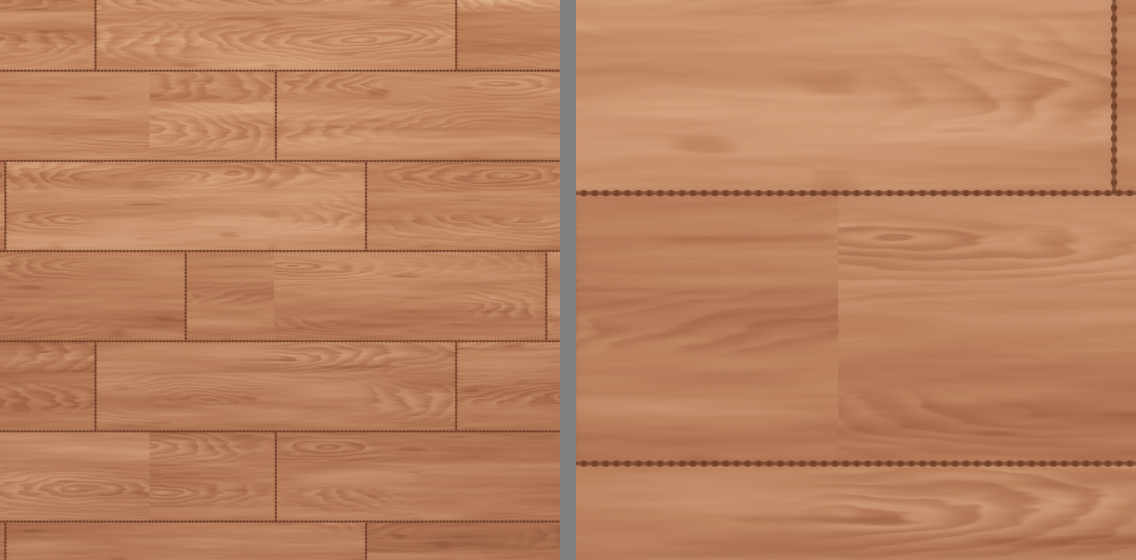
Left, the full canvas; right, a detail of the centre.
A WebGL 2 fragment shader for this texture:

```glsl
#version 300 es
precision highp float;
// Wooden plank floor: long boards in staggered rows, each made of two strips.
// Grain is stretched noise plus rings of a tilted trunk, which form arches;
// thin stitched seams and a soft fall of light finish the surface.

uniform vec2 u_resolution;
out vec4 outColor;

const vec2 PLANK = vec2(0.644, 0.161);       // board length and height
const vec2 ORIGIN = vec2(0.1706, -0.0347);   // corner of a board, from top left
const vec4 STAGGER = vec4(0.0, 0.5, 0.75, 0.25);
const vec3 DARK_WOOD = vec3(0.60, 0.36, 0.235);
const vec3 MID_WOOD = vec3(0.735, 0.50, 0.352);
const vec3 LIGHT_WOOD = vec3(0.85, 0.66, 0.505);
const vec3 SEAM_COLOR = vec3(0.40, 0.21, 0.13);

float hash(vec2 p) {
    return fract(sin(dot(p, vec2(127.1, 311.7))) * 43758.545);
}

float noise(vec2 p) {
    vec2 i = floor(p);
    vec2 f = fract(p);
    f = f * f * (3.0 - 2.0 * f);
    return mix(mix(hash(i), hash(i + vec2(1, 0)), f.x),
               mix(hash(i + vec2(0, 1)), hash(i + vec2(1, 1)), f.x), f.y);
}

float fbm(vec2 p) {
    float sum = 0.0;
    float weight = 0.5;
    for (int i = 0; i < 4; i++) {
        sum += weight * noise(p);
        p = p * 2.03 + 17.3;
        weight *= 0.5;
    }
    return sum / 0.9375;
}

// Nested arches: a cut through the rings of a trunk that leans along x.
float archGrain(vec2 p, float centerY, float seed) {
    float start = mix(0.1, 0.5, hash(vec2(seed, 4.0)));
    float depth = 0.16 * (p.x - start) + 0.016 * (fbm(p * vec2(9, 25) + seed) - 0.5);
    float across = p.y - centerY + 0.012 * (noise(p * vec2(7, 12) + seed) - 0.5);
    float radius = length(vec2(across, depth));
    float ring = fract(radius * 150.0 + 1.6 * fbm(p * vec2(14, 70) + seed));
    float line = smoothstep(0.0, 0.75, ring) * (1.0 - smoothstep(0.75, 1.0, ring));
    float patches = smoothstep(0.35, 0.7, noise(p * vec2(5, 20) + seed * 1.7));
    return (line - 0.4) * patches * exp(-abs(across) * 28.0);
}

// Lightness of one strip, around zero.
float stripTone(vec2 p, float centerY, float seed) {
    vec2 q = p + vec2(seed * 3.7, seed * 1.3);
    q.y += 0.006 * (noise(q * vec2(9, 5)) - 0.5);
    float tone = 0.30 * (hash(vec2(seed, 1.0)) - 0.5);
    tone += 0.60 * (fbm(q * vec2(3.0, 34.0)) - 0.5);
    tone += 0.28 * (fbm(q * vec2(11.0, 150.0)) - 0.5);
    tone -= 0.34 * archGrain(p, centerY, seed);
    float fleck = smoothstep(0.80, 0.98, noise(q * vec2(13.0, 85.0)));
    return tone - 0.24 * fleck;
}

// A narrow upper strip above a wide lower one.
float boardTone(vec2 p, float seed) {
    float upper = stripTone(p, 0.17 * PLANK.y, seed);
    float lower = stripTone(p, 0.66 * PLANK.y, seed + 5.3);
    return mix(upper, lower, smoothstep(0.32, 0.37, p.y / PLANK.y));
}

// Dark line whose strength beats along its length like small stitches.
float seam(float dist, float along, float pixel) {
    float stitch = 0.5 + 0.5 * cos(6.28318 * along / 0.0065);
    float halfWidth = 0.0009 + 0.0008 * stitch;
    float core = 1.0 - smoothstep(halfWidth - 0.5 * pixel, halfWidth + pixel, dist);
    float shade = exp(-dist * 420.0);
    return core * mix(0.48, 0.75, stitch) + 0.13 * shade;
}

vec3 woodColor(float t) {
    vec3 low = mix(DARK_WOOD, MID_WOOD, clamp(t * 2.0, -0.3, 1.0));
    return mix(low, LIGHT_WOOD, clamp(t * 2.0 - 1.0, 0.0, 1.15));
}

void main() {
    float pixel = 1.0 / min(u_resolution.x, u_resolution.y);
    vec2 uv = gl_FragCoord.xy / u_resolution;
    vec2 p = vec2(uv.x, 1.0 - uv.y);

    // Staggered board cells
    vec2 grid = (p - ORIGIN) / PLANK;
    float row = floor(grid.y);
    float phase = mod(row, 4.0);
    grid.x -= STAGGER[int(phase)];
    vec2 id = vec2(floor(grid.x), row);
    vec2 cell = fract(grid);
    vec2 local = cell * PLANK;
    float seed = 20.0 * hash(id + 3.0);

    // Some boards are joined from two pieces
    float joined = 1.0 - step(0.1, mod(id.x + (row + 1.0) * 0.5, 2.0));
    float joint = phase < 2.0 ? 0.65 : 0.245;
    float piece = joined * smoothstep(-pixel, pixel, local.x - joint * PLANK.x);
    float tone = mix(boardTone(local, seed), boardTone(local, seed + 9.1), piece);

    // Light fades toward the bottom and the lower corners
    float light = 0.17 * smoothstep(0.0, 0.75, uv.y) - 0.10;
    light -= 0.10 * (1.0 - uv.y) * pow(abs(2.0 * uv.x - 1.0), 2.0);
    vec3 color = woodColor(0.57 + tone + light);
    color += vec3(-0.012, -0.004, 0.012) * (1.0 - uv.y);

    // Seams between boards
    vec2 gap = min(cell, 1.0 - cell) * PLANK;
    float seams = max(seam(gap.y, p.x, pixel), seam(gap.x, p.y, pixel));
    outColor = vec4(mix(color, SEAM_COLOR, seams), 1.0);
}
```
